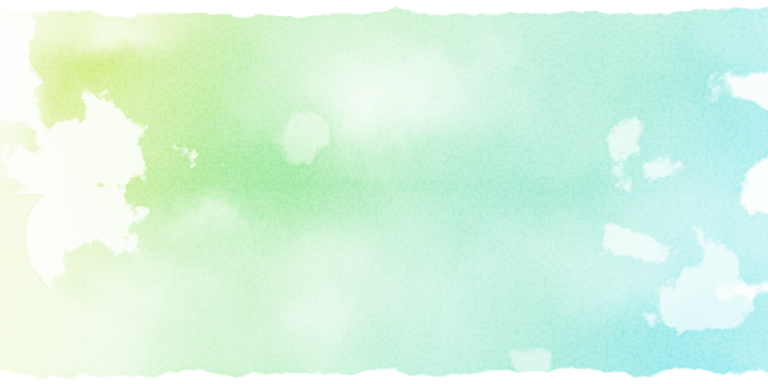
Reproduce this background procedurally as a WebGL 1 fragment shader.

```glsl
precision highp float;
// A pale watercolour sheet: yellow-green wash running through mint to cyan.
// Soft Gaussian washes set the pigment density, ragged ellipses lift it back
// to white paper, and layered sines plus cellular grain break up the surface.
uniform vec2 u_resolution;

const vec3 PAPER  = vec3(0.997, 0.999, 0.995);
const vec3 YELLOW = vec3(0.83, 0.93, 0.53);
const vec3 GREEN  = vec3(0.65, 0.92, 0.65);
const vec3 TEAL   = vec3(0.63, 0.915, 0.82);
const vec3 CYAN   = vec3(0.59, 0.915, 0.925);
const float BASE_DENSITY = 0.50;
const float EDGE_ROUGHNESS = 0.060;
const float EDGE_SOFTNESS = 0.010;
const float RIM_WIDTH = 0.006;
const float RIM_STRENGTH = 0.07;
const float MOTTLE = 0.11;
const float GRAIN_SCALE = 95.0;
const float GRAIN_STRENGTH = 0.30;
const float TOP_EDGE = 0.966;
const float BOTTOM_EDGE = 0.029;
const mat2 TURN = mat2(1.5, 1.2, -1.2, 1.5);

vec2 hash2(vec2 p) {
  vec3 h = fract(vec3(p.xyx) * vec3(0.1031, 0.103, 0.0973));
  h += dot(h, h.yzx + 33.33);
  return fract((h.xx + h.yz) * h.zy);
}

// Distance to the nearest scattered grain
float cellular(vec2 p) {
  vec2 cell = floor(p), f = fract(p);
  float nearest = 2.0;
  for (int j = -1; j <= 1; j++) {
    for (int i = -1; i <= 1; i++) {
      vec2 offset = vec2(float(i), float(j));
      nearest = min(nearest, length(offset + hash2(cell + offset) - f));
    }
  }
  return nearest;
}

// Turned and warped sines at rising frequency
float layeredSines(vec2 p) {
  float sum = 0.0, amplitude = 0.5;
  for (int i = 0; i < 6; i++) {
    p = TURN * p + vec2(1.7, 0.6);
    sum += amplitude * sin(p.x + 1.3 * sin(p.y));
    amplitude *= 0.58;
  }
  return sum;
}

float wash(vec2 p, vec2 center, vec2 radius) {
  vec2 q = (p - center) / radius;
  return exp(-dot(q, q));
}

float ellipse(vec2 p, vec2 center, vec2 radius) {
  return (length((p - center) / radius) - 1.0) * min(radius.x, radius.y);
}

// Remove pigment inside a shape and let a little pool along its rim
float lift(float density, float d, float amount) {
  float cover = smoothstep(EDGE_SOFTNESS, -EDGE_SOFTNESS, d);
  float rim = exp(-pow((d - EDGE_SOFTNESS) / RIM_WIDTH, 2.0));
  return density * (1.0 - amount * cover) + RIM_STRENGTH * rim * amount * density;
}

vec3 pigment(vec2 p) {
  float t = p.x + 0.4 * (0.5 - p.y);
  vec3 c = mix(YELLOW, GREEN, smoothstep(0.05, 0.72, t));
  c = mix(c, TEAL, smoothstep(0.65, 1.42, t));
  return mix(c, CYAN, smoothstep(1.4, 2.0, t));
}

float washes(vec2 p) {
  float d = BASE_DENSITY;
  // Deeper pools
  d += 0.48 * wash(p, vec2(0.21, 0.82), vec2(0.15, 0.10));
  d += 0.38 * wash(p, vec2(0.70, 0.53), vec2(0.42, 0.13));
  d += 0.22 * wash(p, vec2(0.55, 0.75), vec2(0.24, 0.22));
  d += 0.30 * wash(p, vec2(1.44, 0.49), vec2(0.25, 0.13));
  d += 0.22 * wash(p, vec2(1.60, 0.82), vec2(0.36, 0.22));
  d += 0.20 * wash(p, vec2(1.95, 0.65), vec2(0.20, 0.22));
  d += 0.42 * wash(p, vec2(1.70, 0.07), vec2(0.36, 0.16));
  // Paler bleeds
  d -= 0.32 * wash(p, vec2(1.05, 0.76), vec2(0.30, 0.13));
  d -= 0.22 * wash(p, vec2(0.84, 0.14), vec2(0.10, 0.14));
  d -= 0.40 * wash(p, vec2(0.02, 0.12), vec2(0.38, 0.22));
  d -= 0.36 * wash(p, vec2(0.33, 0.93), vec2(0.13, 0.07));
  d -= 0.25 * wash(p, vec2(0.55, 0.43), vec2(0.14, 0.04));
  d -= 0.46 * wash(p, vec2(0.0, 0.72), vec2(0.16, 0.40));
  return d;
}

void main() {
  vec2 p = gl_FragCoord.xy / u_resolution.y;
  p.x *= 2.0 * u_resolution.y / u_resolution.x;
  float ragged = layeredSines(p * 9.0);
  float rough = EDGE_ROUGHNESS * ragged;
  float density = washes(p + 0.04 * ragged) + MOTTLE * layeredSines(p * 3.5 + 4.0);

  // Worn crease across the middle
  float streak = 0.5 + 0.5 * layeredSines(p * vec2(2.0, 45.0));
  density += 0.10 * streak * exp(-pow((p.y - 0.515) / 0.018, 2.0));

  // White lifts on the left
  float left = ellipse(p, vec2(0.19, 0.62), vec2(0.19, 0.10));
  left = min(left, ellipse(p, vec2(0.32, 0.58), vec2(0.13, 0.05)));
  left = min(left, ellipse(p, vec2(0.0, 0.84), vec2(0.11, 0.16)));
  left = min(left, ellipse(p, vec2(0.20, 0.42), vec2(0.18, 0.10)));
  left = min(left, ellipse(p, vec2(0.12, 0.31), vec2(0.06, 0.09)));
  density = lift(density, left + rough, 0.86);

  // Lifts on the right, then fainter blooms
  float right = ellipse(p, vec2(2.0, 0.77), vec2(0.11, 0.06));
  right = min(right, ellipse(p, vec2(2.02, 0.53), vec2(0.10, 0.07)));
  right = min(right, ellipse(p, vec2(1.98, 0.25), vec2(0.06, 0.02)));
  density = lift(density, right + 0.5 * rough, 0.93);
  float bloom = ellipse(p, vec2(1.83, 0.24), vec2(0.12, 0.09));
  bloom = min(bloom, ellipse(p, vec2(1.68, 0.36), vec2(0.09, 0.045)));
  bloom = min(bloom, ellipse(p, vec2(1.72, 0.565), vec2(0.07, 0.035)));
  bloom = min(bloom, ellipse(p, vec2(1.64, 0.62), vec2(0.035, 0.03)));
  density = lift(density, bloom + 0.8 * rough, 0.66);
  float faint = ellipse(p, vec2(0.785, 0.645), vec2(0.065, 0.045));
  faint = min(faint, ellipse(p, vec2(1.39, 0.05), vec2(0.05, 0.035)));
  density = lift(density, faint + 0.5 * rough, 0.45);

  // Pale tongue with a dried rim at the left margin
  float tongue = p.x - 0.06 - 4.0 * pow(p.y - 0.38, 2.0);
  tongue = max(tongue, p.y - 0.49) + 0.12 * rough;
  float dried = 0.20 * smoothstep(0.004, -0.004, tongue);
  dried += 0.14 * exp(-pow(tongue / 0.005, 2.0)) * smoothstep(0.2, 0.26, p.y);
  density = max(density, dried);

  // Paper grain and torn upper and lower margins
  float grain = cellular(p * GRAIN_SCALE) - 0.5;
  density = clamp(density * (1.0 + GRAIN_STRENGTH * grain), 0.02, 1.0);
  float margin = max(p.y - TOP_EDGE, BOTTOM_EDGE - p.y) + 0.25 * rough;
  density += 0.5 * RIM_STRENGTH * exp(-pow((margin + 0.008) / RIM_WIDTH, 2.0));
  density *= smoothstep(0.004, -0.004, margin);

  gl_FragColor = vec4(mix(PAPER, pigment(p), density), 1.0);
}
```
